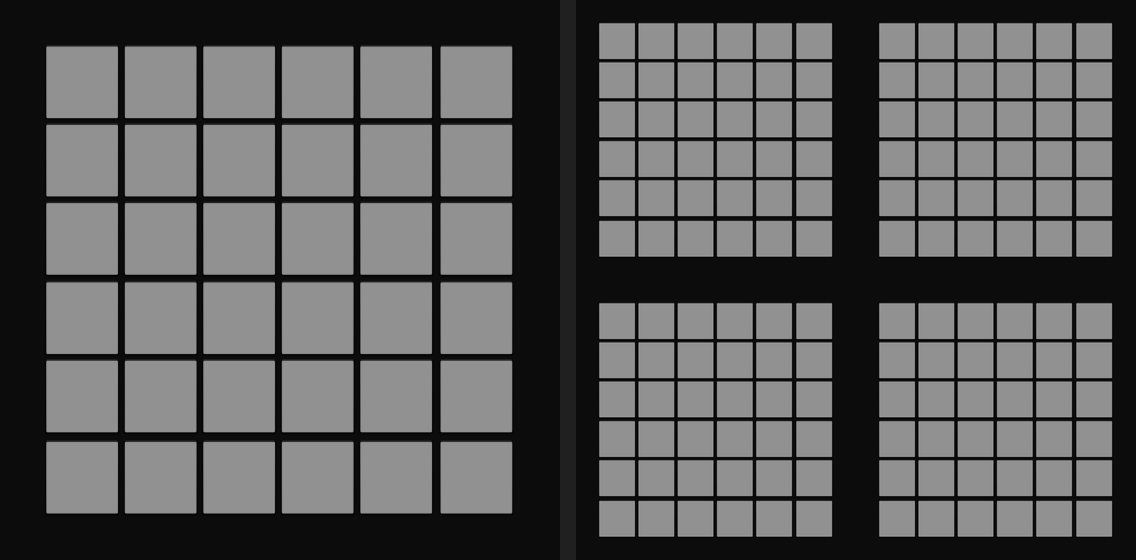
Left: one tile. Right: repeated 2 by 2.
Write a Shadertoy shader that draws this pattern.

```glsl
#define TILES 6.0
#define FIRST_CENTRE vec2(0.1467, 0.1471)
#define PITCH vec2(0.1402, 0.1398)
#define HALF_SIZE 0.0642
#define CORNER 0.0028
#define LIP_HEIGHT 0.0027
#define SHADOW_REACH 0.0045
#define BEVEL_WIDTH 0.0018
#define BASE_COLOR vec3(0.047)
#define TILE_COLOR vec3(0.570)
#define BEVEL_COLOR vec3(0.400)
#define LIP_COLOR vec3(0.125, 0.120, 0.122)

// Signed distance to a rounded square
float roundedSquare(vec2 p, float halfSize, float radius) {
    vec2 q = abs(p) - halfSize + radius;
    return length(max(q, 0.0)) + min(max(q.x, q.y), 0.0) - radius;
}

// Antialiased coverage of a distance field
float coverage(float d, float pixel) {
    return 1.0 - smoothstep(-0.6 * pixel, 0.6 * pixel, d);
}

// Slightly wider gutters before the later columns and rows
vec2 gutterShift(vec2 cell) {
    vec2 last = step(TILES - 1.5, cell) * vec2(0.0030, 0.0052);
    float middleRow = step(2.5, cell.y) * 0.0018;
    return last + vec2(0.0, middleRow);
}

void mainImage(out vec4 fragColor, in vec2 fragCoord) {
    float pixel = 1.0 / min(iResolution.x, iResolution.y);
    vec2 p = fragCoord / iResolution.xy;
    p.y = 1.0 - p.y; // rows count downward

    // Nearest tile; the plain margin wraps around the canvas
    vec2 cell = floor((p - FIRST_CENTRE) / PITCH + 0.5);
    cell = clamp(cell, 0.0, TILES - 1.0);
    vec2 local = p - FIRST_CENTRE - cell * PITCH - gutterShift(cell);

    float face = roundedSquare(local, HALF_SIZE, CORNER);
    float lip = roundedSquare(local + vec2(0.0, LIP_HEIGHT), HALF_SIZE, CORNER);
    float shadow = roundedSquare(local - vec2(0.0, 0.0008), HALF_SIZE, CORNER);

    // Dark groove, then the raised upper lip
    vec3 color = BASE_COLOR;
    color *= 1.0 - 0.75 * (1.0 - smoothstep(0.0, SHADOW_REACH, shadow));
    color = mix(color, LIP_COLOR, coverage(lip, pixel));

    // Flat face with a thin darkened edge, strongest at the bottom
    float edge = smoothstep(-BEVEL_WIDTH, 0.0, face);
    float lower = smoothstep(-HALF_SIZE, HALF_SIZE, local.y);
    vec3 faceColor = mix(TILE_COLOR, BEVEL_COLOR, edge * mix(0.6, 1.0, lower));
    color = mix(color, faceColor, coverage(face, pixel));

    fragColor = vec4(color, 1.0);
}
```
